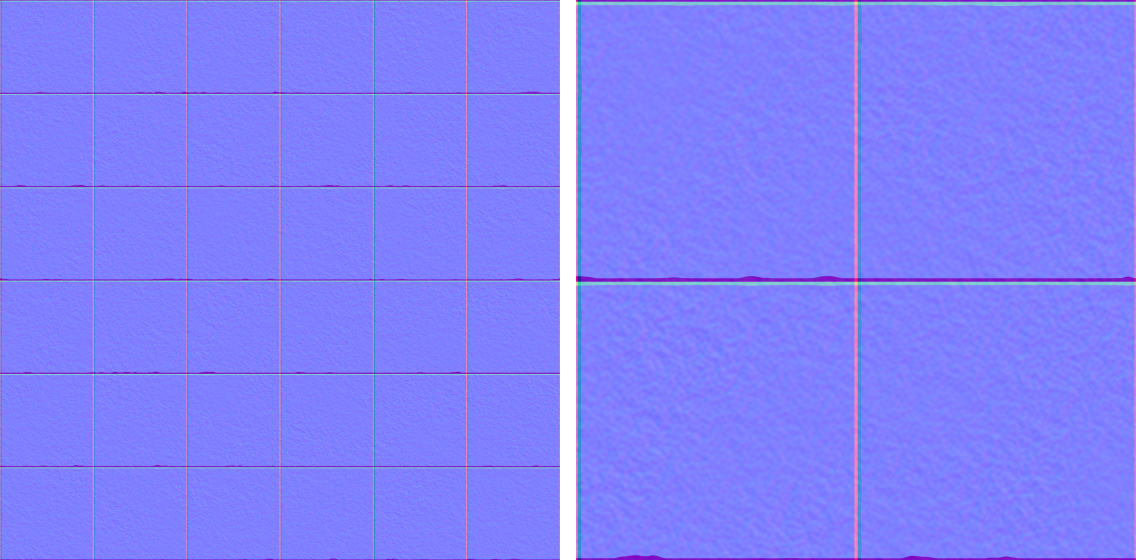
Left, the full canvas; right, a detail of the centre.
A Shadertoy shader for this texture map:

```glsl
// Tangent-space normal map of a six by six grid of square tiles with fine stone grain.

const float TILES       = 6.0;     // tiles across and down
const float EDGE_WIDTH  = 0.0122;  // bevel width, in tiles
const vec2  GRID_SHIFT  = vec2(0.0061, -0.0061); // centres one bevel on the border
const float CHIP_DEPTH  = 0.011;   // extra width of worn edges, in tiles
const float CHIP_FREQ   = 5.0;     // worn stretches per tile
const float GRAIN_CELLS = 16.0;    // coarsest grain cells across the canvas
const float GRAIN_STEP  = 0.0015;  // slope sampling distance, in canvases
const float GRAIN_TILT  = 0.145;   // strength of the grain

const vec3 FLAT_COLOR   = vec3(0.50, 0.50, 1.00);
const vec3 BOTTOM_COLOR = vec3(0.50, 0.06, 0.77);
const vec3 TOP_COLOR    = vec3(0.50, 0.79, 0.82);
const vec3 LEFT_COLOR   = vec3(0.24, 0.55, 0.83);
const vec3 RIGHT_COLOR  = vec3(0.92, 0.50, 0.78);

float hash(vec2 p) {
    vec3 q = fract(p.xyx * vec3(0.1031, 0.1030, 0.0973));
    q += dot(q, q.yzx + 33.33);
    return fract((q.x + q.y) * q.z);
}

// Dot product of a wrapped lattice gradient with the offset from its corner
float cornerDot(vec2 cell, vec2 offset, vec2 period) {
    float angle = 6.28318 * hash(mod(cell, period) + 7.0);
    return dot(vec2(cos(angle), sin(angle)), offset);
}

// Gradient noise that repeats after the given whole number of cells
float gradientNoise(vec2 p, vec2 period) {
    vec2 i = floor(p), f = p - i;
    vec2 u = f * f * f * (f * (f * 6.0 - 15.0) + 10.0);
    vec2 e = vec2(1.0, 0.0);
    float low  = mix(cornerDot(i, f, period), cornerDot(i + e, f - e, period), u.x);
    float high = mix(cornerDot(i + e.yx, f - e.yx, period),
                     cornerDot(i + 1.0, f - 1.0, period), u.x);
    return mix(low, high, u.y);
}

// Surface height; the whole-number rotation keeps the noise periodic
float grainHeight(vec2 uv) {
    vec2 turned = vec2(2.0 * uv.x - uv.y, uv.x + 2.0 * uv.y) * GRAIN_CELLS;
    return 0.40 * gradientNoise(turned, vec2(GRAIN_CELLS))
         + 0.45 * gradientNoise(turned * 2.0, vec2(GRAIN_CELLS * 2.0))
         + 0.58 * gradientNoise(turned * 4.0, vec2(GRAIN_CELLS * 4.0))
         + 0.40 * gradientNoise(turned * 8.0, vec2(GRAIN_CELLS * 8.0));
}

// Share of a pixel of width px, centred on x, that lies between a and b
float coverage(float x, float a, float b, float px) {
    return clamp((min(x + 0.5 * px, b) - max(x - 0.5 * px, a)) / px, 0.0, 1.0);
}

// Ragged wear along the joint with the given index
float edgeWear(float along, float joint) {
    vec2 p = vec2(along * CHIP_FREQ, joint + 0.37);
    vec2 period = vec2(TILES * CHIP_FREQ, TILES);
    float stretches = smoothstep(0.08, 0.40, gradientNoise(p, period));
    vec2 fine = vec2(4.0, 1.0);
    float ragged = 0.6 + 1.4 * gradientNoise(p * fine, period * fine);
    return stretches * clamp(ragged, 0.0, 1.0);
}

void mainImage(out vec4 fragColor, in vec2 fragCoord) {
    vec2 uv = fragCoord / iResolution.xy;
    vec2 p = uv * TILES - GRID_SHIFT;
    vec2 px = TILES / iResolution.xy;
    vec2 joint = mod(round(p), TILES);
    vec2 d = p - round(p);             // signed distance from the nearest joints

    // Grain, rougher in some patches
    float h = grainHeight(uv);
    vec2 slope = vec2(grainHeight(uv + vec2(GRAIN_STEP, 0.0)),
                      grainHeight(uv + vec2(0.0, GRAIN_STEP))) - h;
    float roughness = 1.0 + 0.6 * gradientNoise(p * 2.0, vec2(TILES * 2.0));
    vec2 tilt = -slope * GRAIN_TILT * roughness;
    vec3 color = FLAT_COLOR + vec3(tilt, -dot(tilt, tilt));

    // Horizontal joints: bottom edge of the tile above, top edge of the one below
    float wear = edgeWear(p.x, joint.y);
    float strength = 0.9 + 0.2 * hash(joint.yy + 3.0);
    float bottom = coverage(d.y, 0.0, EDGE_WIDTH + CHIP_DEPTH * wear, px.y);
    float top = coverage(d.y, -EDGE_WIDTH - 0.3 * CHIP_DEPTH * wear, 0.0, px.y);
    color += strength * bottom * (BOTTOM_COLOR - FLAT_COLOR);
    color += strength * top * (TOP_COLOR - FLAT_COLOR);

    // Vertical joints: the stronger side alternates from joint to joint
    float odd = mod(joint.x, 2.0);
    float sideWear = edgeWear(p.y, joint.x + 0.5);
    float left = coverage(d.x, 0.0, EDGE_WIDTH + 0.3 * CHIP_DEPTH * sideWear, px.x);
    float right = coverage(d.x, -EDGE_WIDTH, 0.0, px.x);
    color += mix(1.1, 0.75, odd) * left * (LEFT_COLOR - FLAT_COLOR);
    color += mix(0.75, 1.05, odd) * right * (RIGHT_COLOR - FLAT_COLOR);

    fragColor = vec4(clamp(color, 0.0, 1.0), 1.0);
}
```
